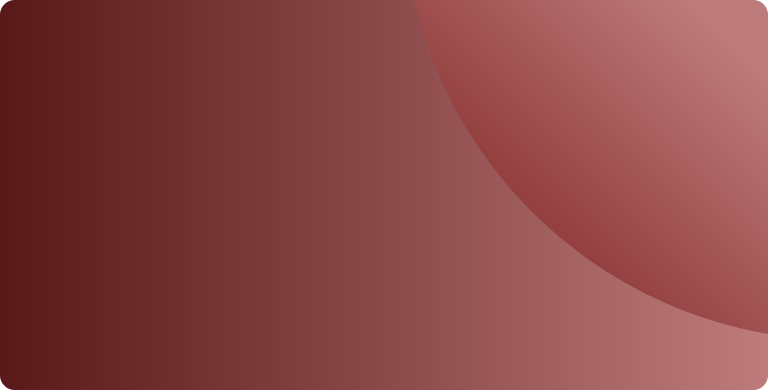
Give the GLSL for this background, as a Shadertoy shader.

```glsl
// A rounded card with a dark red to rose gradient and a large shaded disc at its upper right.

float roundedBox(vec2 p, vec2 halfSize, float radius) {
    vec2 q = abs(p) - halfSize + radius;
    return length(max(q, 0.0)) + min(max(q.x, q.y), 0.0) - radius;
}

// Coverage of a shape from its signed distance, softened over one pixel
float coverage(float dist) {
    return clamp(0.5 - dist * iResolution.y, 0.0, 1.0);
}

void mainImage(out vec4 fragColor, in vec2 fragCoord) {
    // One unit is the canvas height
    vec2 p = fragCoord / iResolution.y;
    vec2 canvas = vec2(iResolution.x / iResolution.y, 1.0);
    vec3 rose = vec3(0.745, 0.482, 0.482);

    // Horizontal backdrop
    vec3 color = mix(vec3(0.345, 0.098, 0.094), rose, p.x / canvas.x);

    // Disc, lit along the rising diagonal
    float disc = length(p - vec2(canvas.x + 0.192, 1.256)) - 1.1287;
    float light = clamp((p.x + p.y - canvas.x + 0.12) / 0.92, 0.0, 1.0);
    vec3 discColor = mix(vec3(0.58, 0.25, 0.25), rose, light);
    color = mix(color, discColor, coverage(disc));

    // White outside the card corners
    float card = roundedBox(p - 0.5 * canvas, 0.5 * canvas, 0.038);
    color = mix(vec3(1.0), color, coverage(card));

    fragColor = vec4(color, 1.0);
}
```
